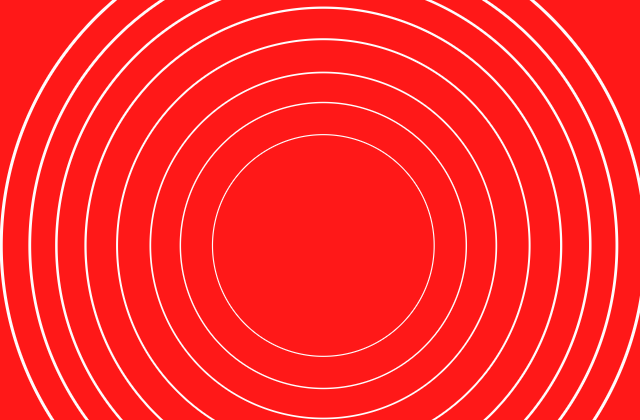
Give the GLSL for this background, as a Shadertoy shader.

```glsl
// Ring radii, in canvas widths
const float ringRadius[8] = float[8](
    0.1732, 0.2234, 0.2703, 0.3223, 0.3716, 0.4171, 0.4587, 0.5033);

// Antialiased coverage of a circular stroke
float ringCoverage(float dist, float radius, float strokeWidth, float pixel) {
    return clamp(0.5 + (0.5 * strokeWidth - abs(dist - radius)) / pixel, 0.0, 1.0);
}

void mainImage(out vec4 fragColor, in vec2 fragCoord) {
    float pixel = 1.0 / iResolution.x;
    vec2 center = vec2(0.5052, 0.4155 * iResolution.y / iResolution.x);
    float dist = length(fragCoord * pixel - center);

    // Concentric rings, thicker toward the outside
    float rings = 0.0;
    for (int i = 0; i < 8; i++) {
        float strokeWidth = 0.0018 + 0.00043 * float(i);
        rings = max(rings, ringCoverage(dist, ringRadius[i], strokeWidth, pixel));
    }

    vec3 red = vec3(1.0, 0.094, 0.094);
    vec3 white = vec3(1.0, 0.985, 0.985);
    fragColor = vec4(mix(red, white, rings), 1.0);
}
```
